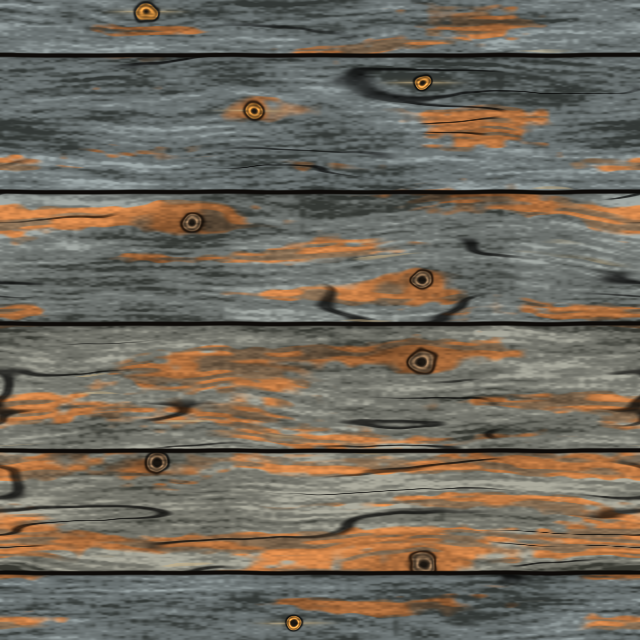
Reproduce this texture procedurally as a Shadertoy shader.

```glsl
// Weathered horizontal boards: five per period, parted by dark gaps.
// Grain lines follow a height field that bends around knots; the field drives
// grey fibres, ochre streaks of bare wood and fine cracks. Tiles on both axes.

#define BOARDS 5
#define FIRST_SEAM 0.105
#define GAP_HALF_WIDTH 0.0033
#define FIBRE_DENSITY 190.0
#define RING_DENSITY 85.0
#define OCHRE_LEVEL 0.64
#define DARK_GREY vec3(0.21, 0.22, 0.20)
#define MID_GREY vec3(0.44, 0.45, 0.43)
#define LIGHT_GREY vec3(0.66, 0.67, 0.64)
#define TAN vec3(0.53, 0.42, 0.31)
#define OCHRE vec3(0.71, 0.43, 0.22)
#define GAP vec3(0.05, 0.04, 0.03)

float hash(vec2 p) {
    vec3 q = fract(p.xyx * 0.1031);
    q += dot(q, q.yzx + 33.33);
    return fract((q.x + q.y) * q.z);
}

// Value noise with a whole number of cells across the canvas width
float noise(vec2 uv, float cells, float rows) {
    vec2 p = uv * vec2(cells, rows);
    vec2 i = floor(p), f = fract(p);
    f = f * f * (3.0 - 2.0 * f);
    float x0 = mod(i.x, cells), x1 = mod(i.x + 1.0, cells);
    return mix(mix(hash(vec2(x0, i.y)), hash(vec2(x1, i.y)), f.x),
               mix(hash(vec2(x0, i.y + 1.0)), hash(vec2(x1, i.y + 1.0)), f.x), f.y);
}

float fbm(vec2 uv, float cells, float rows) {
    float sum = 0.0, gain = 0.533;
    for (int i = 0; i < 4; i++) {
        sum += gain * noise(uv, cells, rows);
        cells *= 2.0;
        rows *= 2.0;
        gain *= 0.5;
    }
    return sum;
}

// Lower edge of a board; boards widen slowly upward
float seam(float k) {
    return min(0.187 * k + 0.0038 * k * k, 1.0);
}

// Two knots per board: side 0 is left, side 1 is right; x on canvas, y on board
vec2 knotPlace(float k, float side) {
    vec2 left = vec2(0.3 + 0.1 * sin(-2.58 + 0.95 * k + 0.17 * k * k), 0.9 - 0.034 * k * k);
    vec2 right = vec2(0.66 - 0.2 * step(3.5, k), min(fract(0.07 + 0.63 * k), 0.8));
    return mix(left, right, side);
}

void mainImage(out vec4 fragColor, in vec2 fragCoord) {
    vec2 uv = fragCoord / iResolution.xy;
    float px = 1.0 / iResolution.y;

    // Board index and edges
    float wobble = 0.002 * (noise(vec2(uv.x, 0.3), 14.0, 1.0) - 0.5);
    float y = fract(uv.y - FIRST_SEAM + wobble);
    float k = 0.0;
    for (int i = 1; i < BOARDS; i++) k += step(seam(float(i)), y);
    float low = seam(k), high = seam(k + 1.0);
    vec2 board = vec2(uv.x, y + 3.0 * k);

    // Grain height, parted around the knots
    float grain = board.y + 0.035 * (fbm(board, 4.0, 9.0) - 0.5);
    float halo = 0.0, tail = 0.0, radius = 9.0;
    for (int i = 0; i < 2; i++) {
        float side = float(i);
        if (k == 1.0 && i == 0) continue;
        vec2 place = knotPlace(k, side);
        vec2 d = vec2(fract(uv.x - place.x + 0.5) - 0.5, y - mix(low, high, place.y));
        float size = mix(0.010, 0.018, hash(vec2(k + 3.0, side + 7.0)));
        float spread = size * size * 3.5;
        grain -= d.y * spread / (d.x * d.x * 0.09 + d.y * d.y + spread);
        halo = max(halo, exp(-dot(d * vec2(13.0, 32.0), d * vec2(13.0, 32.0))));
        tail = max(tail, exp(-abs(d.y) * 450.0) * (1.0 - smoothstep(0.01, 0.08, abs(d.x))));
        radius = min(radius, length(d / vec2(size * 1.15, size)) + 0.4 * (noise(board, 70.0, 70.0) - 0.5));
    }
    vec2 g = vec2(uv.x, grain);

    // Grey weathered fibres
    float fibre = noise(g, 18.0, FIBRE_DENSITY);
    float speck = noise(board, 110.0, 330.0);
    float streak = noise(g, 5.0, 60.0);
    float blotch = fbm(board, 4.0, 10.0);
    float ring = sin(6.2832 * (grain * RING_DENSITY + 1.5 * noise(g, 3.0, 12.0)));
    float tone = 0.48 + 0.42 * (fibre - 0.5) + 0.3 * (speck - 0.5) + 0.4 * (streak - 0.5)
               + 0.65 * (blotch - 0.5) + 0.07 * ring - 0.15 * halo;
    vec3 color = mix(DARK_GREY, MID_GREY, smoothstep(0.0, 0.5, tone));
    color = mix(color, LIGHT_GREY, smoothstep(0.45, 0.95, tone));
    color *= mix(vec3(1.02, 1.0, 0.96), vec3(0.95, 1.0, 1.05), smoothstep(0.5, 3.0, k));

    // Ochre wood bared along the grain, strongest by the knots
    float bare = 0.63 * noise(g, 4.0, 36.0) + 0.2 * noise(board, 5.0, 14.0)
               + 0.17 * noise(g, 40.0, 150.0) + 0.16 * halo - 0.03 * step(2.5, k);
    float ochre = smoothstep(OCHRE_LEVEL - 0.04, OCHRE_LEVEL + 0.06, bare);
    vec3 bareColor = mix(TAN, OCHRE, smoothstep(0.3, 0.6, fibre + 0.3 * halo));
    color = mix(color, bareColor * (0.6 + 0.75 * tone), 0.9 * ochre);

    // Cracks and pale splinters
    float crack = 1.0 - smoothstep(0.01, 0.06, abs(noise(g + 0.37, 4.0, 45.0) - 0.5));
    crack *= smoothstep(0.5, 0.75, noise(board, 7.0, 20.0));
    color *= 1.0 - 0.7 * crack;
    float splinter = smoothstep(0.87, 0.95, noise(g + 0.71, 7.0, 110.0)) * smoothstep(0.55, 0.75, blotch);
    color = mix(color, vec3(0.78, 0.69, 0.52), max(0.6 * splinter, 0.75 * tail * step(2.5, k)));

    // Knot face, growth rings, dark heart and rim
    vec3 face = mix(TAN, vec3(0.82, 0.56, 0.25), step(2.5, k)) * (0.85 + 0.2 * sin(radius * 15.0));
    face = mix(GAP * 2.0, face, smoothstep(0.2, 0.5, radius));
    color = mix(color, face * (0.7 + 0.6 * speck), 1.0 - smoothstep(0.85, 1.05, radius));
    color *= 1.0 - 0.7 * exp(-pow((radius - 1.05) / 0.16, 2.0));

    // Shaded board edges and the gaps
    float edge = min(y - low, high - y);
    color *= 1.0 - 0.4 * exp(-(high - y) * 220.0);
    color = mix(GAP, color, smoothstep(GAP_HALF_WIDTH - px, GAP_HALF_WIDTH + px, edge));
    fragColor = vec4(color, 1.0);
}
```
